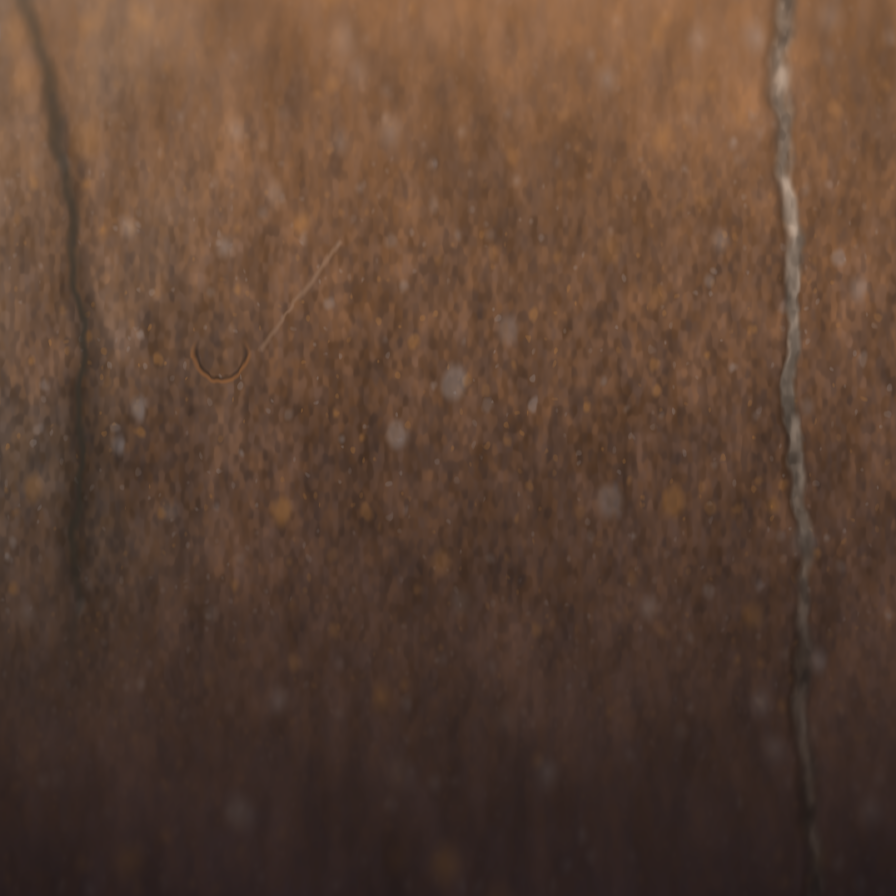
Give the GLSL for this texture, as a Shadertoy shader.

```glsl
// Worn brown leather in shallow focus: vertical grain, pale flecks and two cracks.

vec3 hash3(vec2 p) {
    vec3 q = fract(p.xyx * vec3(0.1031, 0.1030, 0.0973));
    q += dot(q, q.yxz + 33.33);
    return fract((q.xxy + q.yzz) * q.zyx);
}

// Cellular noise blended between cells; a higher sharpness gives crisper cells
vec3 cellNoise(vec2 p, float sharpness) {
    vec2 cell = floor(p);
    vec3 sum = vec3(0.0);
    float total = 0.0;
    for (int j = -1; j <= 1; j++)
    for (int i = -1; i <= 1; i++) {
        vec2 c = cell + vec2(i, j);
        vec2 d = p - c - 0.15 - 0.7 * hash3(c + 71.0).xy;
        float w = exp(-sharpness * dot(d, d));
        sum += w * hash3(c);
        total += w;
    }
    return sum / total - 0.5;
}

// Scattered flecks, grey or ochre: colour in rgb, coverage in a
vec4 flecks(vec2 p, float cells, float density, float blur) {
    vec2 q = p * cells;
    vec4 result = vec4(0.0);
    for (int j = -1; j <= 1; j++)
    for (int i = -1; i <= 1; i++) {
        vec2 c = floor(q) + vec2(i, j);
        vec3 place = hash3(c + cells);
        vec3 kind = hash3(c + cells + 57.0);
        float d = length((q - c - 0.2 - 0.6 * place.xy) * vec2(1.0, 0.72));
        float radius = 0.10 + 0.14 * kind.x * kind.x;
        float soft = 0.09 + 0.15 * blur;
        float a = 1.0 - smoothstep(radius - soft, radius + soft, d);
        a *= step(place.z, density) * (0.4 + 0.6 * kind.y) * (1.0 - 0.3 * blur);
        vec3 tint = mix(vec3(0.70, 0.64, 0.62), vec3(0.82, 0.56, 0.30), step(0.62, kind.z));
        if (a > result.a) result = vec4(tint, a);
    }
    return result;
}

float segment(vec2 p, vec2 a, vec2 b) {
    vec2 d = b - a;
    return length(p - a - d * clamp(dot(p - a, d) / dot(d, d), 0.0, 1.0));
}

float line(float d, float width, float soft) {
    return 1.0 - smoothstep(max(width - soft, 0.0), width + soft, abs(d));
}

void mainImage(out vec4 fragColor, in vec2 fragCoord) {
    vec2 p = fragCoord / iResolution.xy;
    float blur = smoothstep(0.04, 0.48, abs(p.y - 0.54));
    float light = 0.42 + 0.68 * p.y;

    // Light falling off towards the bottom, greyer wear on the left
    vec3 col = vec3(0.160, 0.118, 0.115) + p.y * vec3(0.385, 0.272, 0.16);
    vec3 mottle = cellNoise(p * vec2(13.0, 9.0), 4.0);
    vec3 cloud = cellNoise(p * vec2(5.0, 4.0) + 17.0, 4.0);
    float wear = (1.0 - smoothstep(0.02, 0.36, p.x)) * smoothstep(0.1, 0.5, p.y);
    col = mix(col, vec3(0.50, 0.42, 0.36) * light, wear * (0.45 + 0.7 * mottle.x));
    col *= 1.0 + 0.16 * mottle.y + 0.14 * cloud.x;

    // Vertical grain: fine in the focal band, coarse and faint outside it
    vec3 fine = cellNoise(p * vec2(180.0, 95.0), 4.5);
    vec3 medium = cellNoise(p * vec2(92.0, 40.0) + 9.0, 4.0);
    vec3 coarse = cellNoise(p * vec2(44.0, 15.0) + 31.0, 4.0);
    float grain = mix(0.26, 0.03, blur) * fine.x + mix(0.22, 0.08, blur) * medium.x + 0.17 * coarse.x;
    col *= 1.0 + grain;
    float hue = mix(0.05, 0.01, blur) * fine.y + 0.04 * medium.y;
    col += light * hue * vec3(0.6, 0.1, -0.5);

    // Flecks of three sizes with ragged outlines
    vec2 ragged = p + 0.005 * medium.yz + 0.003 * fine.yz * (1.0 - blur);
    vec4 big = flecks(ragged, 17.0, 0.20, blur);
    vec4 small = flecks(ragged, 36.0, 0.20, blur);
    vec4 tiny = flecks(ragged, 75.0, 0.20, blur);
    col = mix(col, tiny.rgb * light, 0.35 * tiny.a * (1.0 - 0.75 * blur));
    col = mix(col, small.rgb * light, 0.42 * small.a * (1.0 - 0.4 * blur));
    col = mix(col, big.rgb * light, 0.50 * big.a);

    // Thin scratch and the curved nick at its lower end
    float scratch = line(segment(ragged, vec2(0.29, 0.61), vec2(0.38, 0.73)), 0.001, 0.004);
    col = mix(col, vec3(0.66, 0.52, 0.42) * light, 0.5 * scratch);
    vec2 n = ragged - vec2(0.245, 0.605);
    float nick = length(n) - 0.031;
    float lower = 1.0 - smoothstep(-0.005, 0.02, n.y);
    col = mix(col, col * 0.5, 0.5 * lower * line(nick + 0.003, 0.001, 0.003));
    col = mix(col, vec3(0.72, 0.46, 0.26) * light, 0.5 * lower * line(nick, 0.001, 0.003));

    // Dark crack on the left, fading out near the bottom
    float wiggle = 0.003 * sin(p.y * 43.0) + 0.0018 * sin(p.y * 117.0 + 1.0);
    float rise = max(p.y - 0.55, 0.0);
    float leftX = 0.092 - 0.3 * rise * rise - 0.04 * max(0.55 - p.y, 0.0) + wiggle;
    float dl = ragged.x - leftX;
    float leftFade = smoothstep(0.2, 0.42, p.y) * (1.0 - 0.4 * blur);
    col *= 1.0 - (0.22 + 0.3 * mottle.z) * leftFade * line(dl, 0.006, 0.032);
    float leftSoft = 0.004 + 0.009 * blur;
    col = mix(col, vec3(0.26, 0.235, 0.20) * light, 0.75 * leftFade * line(dl, 0.003, leftSoft));

    // Pale crack on the right with a shadowed edge
    float rightX = 0.907 - 0.035 * p.y + 0.005 * sin(p.y * 19.0 + 0.6)
                 + 0.0025 * sin(p.y * 53.0) + 0.0012 * sin(p.y * 139.0);
    float dr = ragged.x - rightX;
    float width = 0.0045 + 0.004 * p.y + 0.005 * coarse.z;
    float edge = 0.0035 + 0.006 * blur;
    col *= 1.0 - 0.32 * line(dr + 0.003, width + 0.002, edge + 0.003);
    vec3 pale = vec3(0.60, 0.53, 0.47) * light * (1.0 + 0.8 * medium.z + 0.3 * fine.z);
    float strength = (0.5 + 0.4 * smoothstep(0.2, 0.6, p.y)) * (1.0 - 0.25 * blur);
    col = mix(col, pale, strength * line(dr, width, edge));

    fragColor = vec4(clamp(col, 0.0, 1.0), 1.0);
}
```
